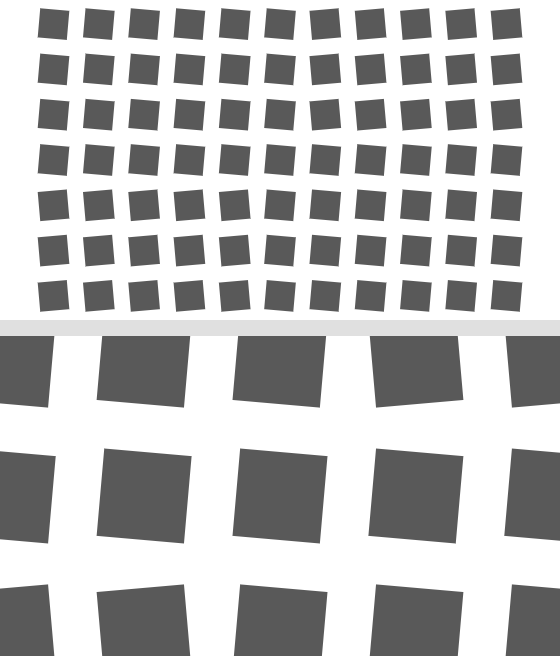
Top, the full canvas; bottom, a detail of the centre.
This pattern is drawn by a Shadertoy shader. Its source:

```glsl
// An 11 by 7 grid of grey squares on white, each tilted five degrees.
// Cells are numbered from the centre; the signs of the cell's coordinates
// choose the tilt, so opposite quadrants lean the same way.

mat2 rotation(float angle) {
    float c = cos(angle), s = sin(angle);
    return mat2(c, s, -s, c);
}

float boxDistance(vec2 p, float halfSide) {
    vec2 d = abs(p) - halfSide;
    return length(max(d, 0.0)) + min(max(d.x, d.y), 0.0);
}

void mainImage(out vec4 fragColor, in vec2 fragCoord) {
    // Centred coordinates, one unit per canvas height
    vec2 p = (fragCoord - 0.5 * iResolution.xy) / iResolution.y;

    // Nearest cell, limited to the grid so the side margins stay empty
    float pitch = 62.0 / 438.0;
    vec2 cell = clamp(round(p / pitch), vec2(-5.0, -3.0), vec2(5.0, 3.0));
    vec2 local = p - cell * pitch;

    // Clockwise on the central cross, upper left and lower right
    float tilt = radians(cell.x * cell.y > 0.0 ? 5.0 : -5.0);
    float d = boxDistance(rotation(-tilt) * local, 20.0 / 438.0);

    // Edge smoothed over one pixel
    float coverage = clamp(0.5 - d * iResolution.y, 0.0, 1.0);
    fragColor = vec4(mix(vec3(1.0), vec3(0.35), coverage), 1.0);
}
```
